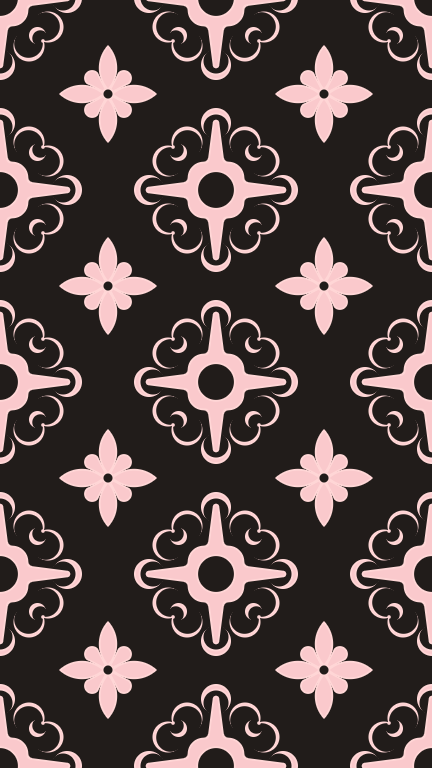
This pattern is drawn by a Shadertoy shader. Its source:

```glsl
// Seamless damask: pink scrolled medallions alternating with eight-petal flowers on near-black.

const vec2 REPEATS = vec2(2.0, 4.0);        // cells across and down
const vec2 CELL = vec2(216.0, 192.0);       // cell size in design units
const vec2 SHIFT = vec2(0.0, 0.0104);       // pattern offset, in cells

const vec3 GROUND = vec3(0.13, 0.11, 0.10);
const vec3 PINK = vec3(0.98, 0.79, 0.80);
const vec3 PINK_RIM = vec3(1.00, 0.84, 0.84);
const float RIM_WIDTH = 1.2;

const float HUB_HALF = 28.3;
const float HUB_CORNER = 16.0;
const float HUB_HOLE = 17.9;
const float SPIKE_LENGTH = 67.0;
const float FILLET = 5.0;

const float PETAL_CENTER = 26.0;
const float PETAL_HALF_LENGTH = 23.0;
const float PETAL_HALF_WIDTH = 9.2;
const float FLOWER_HOLE = 4.5;

float disc(vec2 p, float r) {
    return length(p) - r;
}

// Disc of radius outer with a shifted disc of radius inner removed
float crescent(vec2 p, float outer, float inner, vec2 shift) {
    return max(disc(p, outer), -disc(p - shift, inner));
}

// Round-ended bar along +y whose radius goes from r0 to r1
float taper(vec2 p, float len, float r0, float r1) {
    float h = clamp(p.y / len, 0.0, 1.0);
    return length(p - vec2(0.0, len * h)) - mix(r0, r1, h);
}

float roundedSquare(vec2 p, float halfSize, float corner) {
    vec2 q = abs(p) - halfSize + corner;
    return length(max(q, 0.0)) + min(max(q.x, q.y), 0.0) - corner;
}

// Pointed petal centred on the origin, long axis on y
float vesica(vec2 p, float halfLength, float halfWidth) {
    float r = (halfLength * halfLength + halfWidth * halfWidth) / (2.0 * halfWidth);
    return length(vec2(abs(p.x) + r - halfWidth, p.y)) - r;
}

float smoothUnion(float a, float b, float k) {
    float h = max(k - abs(a - b), 0.0) / k;
    return min(a, b) - 0.25 * h * h * k;
}

// Eightfold mirror into the wedge 0 <= x <= y
vec2 foldWedge(vec2 p) {
    p = abs(p);
    return p.x > p.y ? p.yx : p;
}

float medallion(vec2 p) {
    p = foldWedge(p);

    // Hub with four spikes
    float hub = roundedSquare(p, HUB_HALF, HUB_CORNER);
    float spike = taper(p, SPIKE_LENGTH, 12.0, 3.3);
    float d = max(smoothUnion(hub, spike, FILLET), -disc(p, HUB_HOLE));

    // Horseshoe around each spike tip
    d = min(d, crescent(p - vec2(0.0, 67.0), 15.0, 12.5, vec2(0.0, -4.0)));

    // Paired scallops, joined by a bead on the diagonal
    d = min(d, crescent(p - vec2(29.0, 48.0), 15.5, 14.3, vec2(-0.5, -2.5)));
    d = min(d, disc(p - vec2(43.0), 1.8));

    // Comma inside the scallops
    return min(d, crescent(p - vec2(37.5), 8.5, 8.0, vec2(2.8)));
}

float flower(vec2 p) {
    p = foldWedge(p);
    float d = vesica(p - vec2(0.0, PETAL_CENTER), PETAL_HALF_LENGTH, PETAL_HALF_WIDTH);

    // Short round petal on the diagonal
    vec2 diagonal = vec2(p.x - p.y, p.x + p.y) * sqrt(0.5);
    d = min(d, taper(diagonal, 22.5, 1.0, 8.0));

    // Heart of the flower
    d = min(d, disc(p, 8.0));
    return max(d, -disc(p, FLOWER_HOLE));
}

void mainImage(out vec4 fragColor, in vec2 fragCoord) {
    vec2 grid = fragCoord / iResolution.xy * REPEATS - SHIFT;
    vec2 medallionPos = (fract(grid + 0.5) - 0.5) * CELL;
    vec2 flowerPos = (fract(grid) - 0.5) * CELL;
    float d = min(medallion(medallionPos), flower(flowerPos));

    // Edge smoothing over one pixel, with a faintly lighter rim
    float pixel = REPEATS.y * CELL.y / iResolution.y;
    float cover = clamp(0.5 - d / pixel, 0.0, 1.0);
    float rim = smoothstep(-2.0 * RIM_WIDTH, -RIM_WIDTH, d);
    vec3 ink = mix(PINK, PINK_RIM, rim);
    fragColor = vec4(mix(GROUND, ink, cover), 1.0);
}
```
